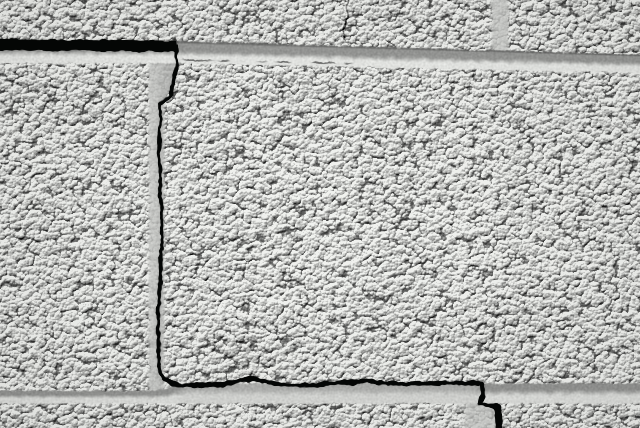
Give the GLSL for this texture, as a Shadertoy shader.

```glsl
// A sunlit painted block wall: lumpy render, smooth recessed mortar joints and
// a black stepped crack. Lumps are two scales of softly merged domes lit by a
// height difference; joints are soft bands; the crack is a jittered polyline.

const vec2  LIGHT_DIR    = vec2(-0.40, 0.92);
const float LIGHT_STEP   = 0.0028;
const float LUMP_FREQ    = 84.0;
const float GRIT_FREQ    = 158.0;
const float GRIT_AMOUNT  = 0.42;
const float MERGE        = 7.5;     // higher gives sharper crevices
const float RELIEF       = 0.84;
const float STONE_TONE   = 0.805;
const float MAX_TONE     = 0.945;
const float PIT_DEPTH    = 0.40;
const float SHADOW_KNEE  = 0.46;    // tones below this are compressed
const float CRACK_HALF   = 0.0040;
const float CRACK_JITTER = 0.0045;
const float CORNER_X     = 0.412;   // where the thick gap turns downward
const float VIGNETTE     = 0.08;
const vec3  TINT         = vec3(0.997, 1.003, 0.990);
const vec3  CRACK_COLOR  = vec3(0.016, 0.022, 0.018);

const int CRACK_POINTS = 22;
const vec2 CRACK[CRACK_POINTS] = vec2[](
    vec2(0.412, 0.891), vec2(0.414, 0.854), vec2(0.405, 0.809), vec2(0.399, 0.778),
    vec2(0.375, 0.757), vec2(0.372, 0.630), vec2(0.379, 0.436), vec2(0.370, 0.261),
    vec2(0.370, 0.144), vec2(0.383, 0.115), vec2(0.418, 0.099), vec2(0.525, 0.103),
    vec2(0.593, 0.117), vec2(0.626, 0.105), vec2(0.710, 0.099), vec2(0.852, 0.110),
    vec2(0.924, 0.103), vec2(1.125, 0.105), vec2(1.128, 0.082), vec2(1.121, 0.056),
    vec2(1.161, 0.049), vec2(1.167, -0.02));

vec3 hash3(vec2 p) {
    vec3 q = fract(p.xyx * vec3(0.1031, 0.1030, 0.0973));
    q += dot(q, q.yxz + 33.33);
    return fract((q.xxy + q.yzz) * q.zyx);
}

float cornerGradient(vec2 cell, vec2 offset) {
    return dot(hash3(cell).xy * 2.0 - 1.0, offset);
}

float gradientNoise(vec2 p) {
    vec2 i = floor(p), f = p - i, e = vec2(1.0, 0.0);
    vec2 u = f * f * f * (f * (f * 6.0 - 15.0) + 10.0);
    return 1.4 * mix(
        mix(cornerGradient(i, f), cornerGradient(i + e, f - e), u.x),
        mix(cornerGradient(i + e.yx, f - e.yx), cornerGradient(i + 1.0, f - 1.0), u.x), u.y);
}

// Smooth maximum of domes with random place and height
float lumps(vec2 p) {
    vec2 i = floor(p), f = p - i;
    float sum = 0.004;
    for (int y = -1; y <= 1; y++)
    for (int x = -1; x <= 1; x++) {
        vec2 o = vec2(x, y);
        vec3 r = hash3(i + o + 40.0);
        vec2 d = o + r.xy - f;
        sum += exp(MERGE * (0.75 * r.z - 1.35 * dot(d, d)));
    }
    return log(sum) / MERGE;
}

float stoneHeight(vec2 p) {
    vec2 warp = vec2(gradientNoise(p * 52.0), gradientNoise(p * 52.0 + 31.7));
    vec2 q = p + 0.0065 * warp;
    return lumps(q * LUMP_FREQ * vec2(0.90, 1.0)) + GRIT_AMOUNT * lumps(p * GRIT_FREQ + 7.3)
         + 0.36 * gradientNoise(p * 40.0);
}

float band(float v, float lo, float hi, float soft) {
    return smoothstep(lo - soft, lo + soft, v) * (1.0 - smoothstep(hi - soft, hi + soft, v));
}

float segmentDistance(vec2 p, vec2 a, vec2 b) {
    vec2 d = b - a;
    return length(p - a - d * clamp(dot(p - a, d) / dot(d, d), 0.0, 1.0));
}

float stoneTone(vec2 p) {
    float h = stoneHeight(p);
    float lit = h - stoneHeight(p + LIGHT_DIR * LIGHT_STEP);
    vec2 s = (p - vec2(0.565, 0.187)) * vec2(14.0, 28.0);
    float scuff = exp(-dot(s, s));
    float hollow = 0.48 * gradientNoise(p * vec2(20.0, 31.0));
    float pit = 1.0 - smoothstep(-0.50, 0.06, h + hollow - 0.12 * scuff);
    float drift = 0.035 * gradientNoise(p * 6.0) + 0.05 * gradientNoise(p * 17.0);
    float tone = STONE_TONE + drift + RELIEF * lit - PIT_DEPTH * pit - 0.08 * scuff;
    tone += 0.42 * max(SHADOW_KNEE - tone, 0.0);
    return min(tone, MAX_TONE);
}

void mainImage(out vec4 fragColor, in vec2 fragCoord) {
    vec2 p = fragCoord / iResolution.y;
    float px = 1.0 / iResolution.y;
    float rough = gradientNoise(p * 55.0);
    float grain = gradientNoise(p * 170.0);
    float edge = 0.003 * rough + 0.0015 * grain;
    float tone = stoneTone(p);

    // Vertical mortar joints
    float side = band(p.x + edge, 0.348, 0.383 + 0.025 * smoothstep(0.75, 0.82, p.y), 0.005)
               * band(p.y, 0.08, 0.87, 0.005);
    tone = mix(tone, 0.79 - 2.2 * max(p.x - 0.355, 0.0) + 0.07 * grain, side * 0.88);
    float upper = band(p.x + edge, 1.150, 1.188, 0.006) * step(0.87, p.y);
    float lower = band(p.x + edge, 1.085, 1.162, 0.010) * step(p.y, 0.06);
    tone = mix(tone, 0.79 + 0.07 * grain, max(upper, lower) * 0.8);

    // Upper bed joint: shaded overhang above a bright ledge
    float run = max(p.x - CORNER_X, 0.0);
    float top = 0.904 - 0.029 * run, bottom = 0.852 - 0.021 * run;
    float t = (top - p.y) / (top - bottom);
    float ledge = mix(0.59, 0.90, smoothstep(0.38, 0.72, t + 0.10 * rough));
    ledge -= 0.16 * band(t, -0.05, 0.09, 0.06);
    tone = mix(tone, ledge + 0.06 * grain, band(p.y + edge, bottom, top, 0.003));
    float seam = band(p.x, 0.43, 0.82, 0.01)
               * smoothstep(-0.40, 0.05, gradientNoise(p * vec2(28.0, 9.0)));
    tone -= 0.45 * seam * (1.0 - smoothstep(0.0005, 0.0033, abs(p.y - bottom - 0.008 + edge)));

    // Lower bed joint
    float lowTop = mix(0.087, 0.104, smoothstep(0.36, 0.44, p.x));
    float s = (lowTop - p.y) / (lowTop - 0.057);
    float shelf = mix(0.58, 0.87, smoothstep(0.26, 0.66, s + 0.10 * rough));
    shelf = mix(shelf, 0.80, 0.5 * band(p.x, 0.42, 1.12, 0.02));
    tone = mix(tone, shelf + 0.06 * grain, band(p.y + edge, 0.057, lowTop, 0.003));

    // Hairline in the top course
    float hairX = 0.806 + 0.15 * (p.y - 0.94) + 0.012 * gradientNoise(vec2(p.y * 38.0, 3.0));
    tone -= 0.35 * step(0.907, p.y) * (1.0 - smoothstep(0.0008, 0.0032, abs(p.x - hairX)));

    // Stepped crack and the thick gap feeding it
    vec2 q = p + CRACK_JITTER * vec2(gradientNoise(p * 34.0), gradientNoise(p * 34.0 + 17.3));
    q += 0.0028 * vec2(gradientNoise(p * 88.0 + 5.1), gradientNoise(p * 88.0 + 23.9));
    float d = 10.0;
    for (int i = 0; i < CRACK_POINTS - 1; i++) d = min(d, segmentDistance(q, CRACK[i], CRACK[i + 1]));
    d -= CRACK_HALF + 0.0022 * gradientNoise(p * 26.0) + 0.0010 * (1.0 - smoothstep(0.1, 0.2, p.y))
       + 0.0035 * smoothstep(1.145, 1.162, p.x) * step(p.y, 0.06);
    vec2 gap = abs(q - vec2(CORNER_X * 0.5 - 0.1, 0.896 - 0.011 * p.x))
             - vec2(CORNER_X * 0.5 + 0.1, 0.0128);
    d = min(d, max(gap.x, gap.y));
    tone -= 0.06 * exp(-max(d, 0.0) * 400.0);

    vec2 c = (fragCoord / iResolution.xy - 0.5) * 2.0;
    vec3 color = TINT * clamp(tone, 0.03, 0.95) * (1.0 - VIGNETTE * 0.5 * dot(c, c));
    color = mix(CRACK_COLOR, color, smoothstep(-0.6 * px, 0.7 * px, d));
    fragColor = vec4(color, 1.0);
}
```
